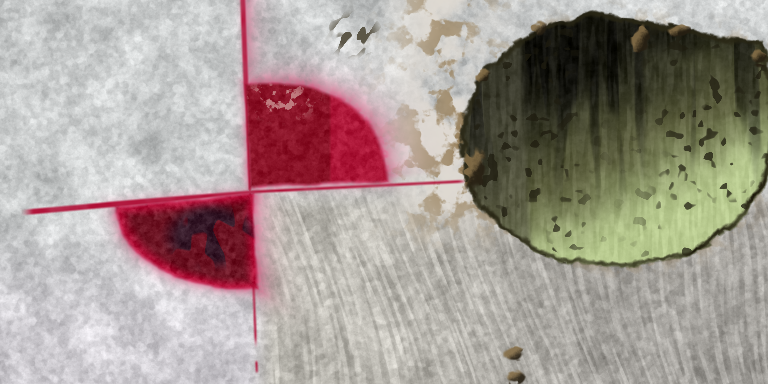
Reproduce this texture procedurally as a Shadertoy shader.

```glsl
// Weathered concrete with a sprayed crimson quadrant target beside a round drain hole.

vec3 hash3(vec2 c) {
    vec3 h = fract(vec3(c.xyx) * vec3(0.1031, 0.1030, 0.0973));
    h += dot(h, h.yxz + 33.33);
    return fract((h.xxy + h.yzz) * h.zyx);
}

// Smooth cellular noise: random cell values blended by distance
float cells(vec2 p) {
    vec2 base = floor(p), f = fract(p);
    float sum = 0.0, weight = 0.0;
    for (int j = -1; j <= 1; j++)
    for (int i = -1; i <= 1; i++) {
        vec2 o = vec2(i, j);
        vec3 h = hash3(base + o + 57.0);
        vec2 d = o + h.xy - f;
        float w = exp(-7.0 * dot(d, d));
        sum += w * h.z;
        weight += w;
    }
    return sum / weight;
}

float layers(vec2 p) {
    float total = 0.0, amp = 0.5;
    for (int i = 0; i < 4; i++) {
        total += amp * cells(p);
        p = mat2(1.6, 1.2, -1.2, 1.6) * p + 7.3;
        amp *= 0.55;
    }
    return total;
}

float superLength(vec2 v, float n) {
    v = abs(v) + 1e-4;
    return pow(pow(v.x, n) + pow(v.y, n), 1.0 / n);
}

float fill(float d, float soft) { return 1.0 - smoothstep(-soft, soft, d); }

vec3 concrete(vec2 p, float rough, float grain, float holeDist) {
    vec3 col = mix(vec3(0.76, 0.77, 0.77), vec3(0.79, 0.78, 0.80), smoothstep(0.5, 0.1, p.y));
    float slab = smoothstep(0.64, 0.72, p.x) * smoothstep(0.54, 0.44, p.y);
    col = mix(col, mix(vec3(0.73, 0.72, 0.69), vec3(0.63, 0.62, 0.60), smoothstep(0.9, 1.7, p.x)), slab);
    col += (rough - 0.46) * 0.28 * (1.0 - 0.6 * slab) + (grain - 0.46) * 0.22;
    // Trowel strokes, bending gently
    vec2 s = vec2(p.x + 0.25 * p.y + 0.03 * sin(p.y * 7.0 + p.x * 4.0), p.y);
    col += (cells(s * vec2(110.0, 9.0)) - 0.5) * 0.16 * slab;
    // Chalky crust with ochre stains next to the hole
    float crust = exp(-pow((p.x - 1.16) / 0.13, 2.0)) * smoothstep(0.32, 0.5, p.y);
    col = mix(col, vec3(0.87, 0.85, 0.82), crust * smoothstep(0.25, 0.6, rough));
    float stain = smoothstep(0.52, 0.68, layers(p * 21.0 + 4.0));
    col = mix(col, vec3(0.60, 0.51, 0.37), stain * (crust * 0.75 + 0.4 * exp(-abs(holeDist) * 50.0)));
    // Flaked marks
    float flake = fill(length((p - vec2(0.92, 0.91)) / vec2(0.09, 0.07)) - 0.7, 0.3);
    col = mix(col, vec3(0.36, 0.34, 0.28), flake * smoothstep(0.61, 0.72, cells(vec2(p.x - p.y * 0.6, p.y) * vec2(60.0, 38.0))));
    return col;
}

vec3 holeInside(vec2 p, vec2 q, float rough, float grain) {
    float light = q.x * 0.33 - q.y * 0.6 + (rough - 0.46) * 0.18;
    vec3 col = mix(vec3(0.09, 0.09, 0.06), vec3(0.37, 0.38, 0.25), smoothstep(-0.45, 0.12, light));
    col = mix(col, vec3(0.72, 0.79, 0.56), smoothstep(0.03, 0.50, light));
    // Worn left wall and vertical drips
    float wall = fill(p.x - 1.365 - 0.05 * (0.7 - p.y), 0.012);
    col = mix(col, vec3(0.33, 0.33, 0.26), wall * 0.6);
    float drip = smoothstep(0.58, 0.82, cells(p * vec2(38.0, 3.0)));
    col *= 1.0 - 0.45 * drip * smoothstep(-0.7, 0.4, q.y);
    col += (cells(p * vec2(120.0, 18.0)) - 0.5) * 0.09 + (grain - 0.46) * 0.08;
    float specks = smoothstep(0.80, 0.90, cells(p * 55.0));
    return mix(col, vec3(0.12, 0.11, 0.06), specks * 0.75 * smoothstep(-0.1, 0.5, abs(q.x)));
}

vec3 sprayPaint(vec3 col, vec2 p, float rough, float grain) {
    // Coordinates along the slightly tilted cross
    float axisX = 0.651 + (0.5 - p.y) * 0.038;
    float axisY = 0.5 + (p.x - 0.651) * (p.x > 0.651 ? 0.05 : 0.09);
    vec2 q = vec2(p.x - axisX, p.y - axisY);
    float wobble = (rough - 0.46) * 0.014;
    float upper = max((superLength(q / vec2(0.357, 0.28), 2.5) - 1.0) * 0.3, max(-q.x, 0.012 - q.y)) + wobble;
    float lower = max((superLength(q / vec2(0.352, 0.25), 2.0) - 1.0) * 0.28, max(q.x - 0.008, q.y + 0.006)) + wobble;

    // Overspray
    float open = smoothstep(-0.02, 0.02, q.x);
    float haze = exp(-max(upper, 0.0) * mix(100.0, 36.0, open * smoothstep(0.0, 0.03, q.y)));
    haze = max(haze, exp(-max(lower, 0.0) * mix(85.0, 38.0, open)));
    float top = smoothstep(0.2, 0.3, q.y);
    haze = max(haze, top * 0.75 * exp(-abs(q.x - 0.004) * mix(130.0, 40.0, open)));
    col = mix(col, vec3(0.82, 0.20, 0.40), haze * (0.65 + 0.5 * (grain - 0.46)));

    // Cross strokes
    float reach = smoothstep(0.05, 0.09, p.x) * smoothstep(1.22, 1.19, p.x);
    float across = fill(abs(q.y) - mix(0.007, 0.0035, smoothstep(0.3, 0.7, p.x)), 0.004) * reach;
    float tail = smoothstep(0.09, 0.13, p.y) + fill(abs(p.y - 0.045) - 0.014, 0.006);
    float down = fill(abs(q.x) - mix(0.003, 0.006, top), 0.004) * min(tail, 1.0);
    col = mix(col, vec3(0.69, 0.07, 0.22), max(across, down) * (0.55 + 0.6 * rough));

    // Painted quadrants, brighter at the rim
    vec3 red = mix(vec3(0.53, 0.06, 0.14), vec3(0.67, 0.08, 0.21), smoothstep(0.855, 0.865, p.x));
    red += (grain - 0.46) * 0.18;
    float scratch = smoothstep(0.58, 0.70, layers(p * 48.0)) * fill(length((p - vec2(0.73, 0.74)) / vec2(0.11, 0.06)) - 0.8, 0.4);
    red = mix(red, vec3(0.80, 0.58, 0.58), scratch * 0.8);
    col = mix(col, red, fill(upper, 0.007));
    vec3 wine = mix(vec3(0.42, 0.07, 0.13), vec3(0.70, 0.05, 0.21), smoothstep(-0.035, 0.0, lower));
    float ink = smoothstep(0.50, 0.64, cells(p * vec2(30.0, 15.0) + 2.0)) * fill(length((p - vec2(0.55, 0.385)) / vec2(0.13, 0.09)) - 0.85, 0.25);
    wine = mix(wine, vec3(0.15, 0.10, 0.16), ink * 0.8) + (grain - 0.46) * 0.22;
    return mix(col, wine, fill(lower, 0.007));
}

void mainImage(out vec4 fragColor, in vec2 fragCoord) {
    vec2 p = fragCoord / iResolution.y;
    float rough = layers(p * 9.0), grain = layers(p * 65.0);
    vec2 q = (p - vec2(1.607, 0.635)) / vec2(0.412, 0.333);
    float hole = (superLength(q, q.x > 0.0 && q.y > 0.0 ? 4.0 : 2.0) - 1.0) * 0.35;
    hole = max(hole, dot(p - vec2(1.536, 0.974), vec2(0.193, 0.981))) + (layers(p * 18.0) - 0.46) * 0.03;

    vec3 col = sprayPaint(concrete(p, rough, grain, hole), p, rough, grain);
    col = mix(col, holeInside(p, q, rough, grain), fill(hole, 0.004));
    // Broken dark rim
    col = mix(col, vec3(0.16, 0.15, 0.08), fill(abs(hole + 0.005) - 0.006, 0.005) * (0.4 + rough * 0.8));

    // Loose rubble: centre and radii
    vec4 rubble[8] = vec4[8](
        vec4(1.237, 0.565, 0.026, 0.05), vec4(1.341, 0.077, 0.024, 0.016),
        vec4(1.341, 0.017, 0.024, 0.016), vec4(1.405, 0.925, 0.02, 0.017),
        vec4(1.67, 0.9, 0.022, 0.035), vec4(1.77, 0.92, 0.03, 0.014),
        vec4(1.975, 0.85, 0.025, 0.02), vec4(1.26, 0.8, 0.016, 0.016));
    for (int i = 0; i < 8; i++) {
        vec2 r = (p - rubble[i].xy) / rubble[i].zw;
        float d = length(r) - 1.0 + (cells(p * 60.0) - 0.5) * 0.9;
        vec3 stone = mix(vec3(0.15, 0.12, 0.07), vec3(0.52, 0.43, 0.28), smoothstep(-0.7, 0.7, r.y - r.x + grain - 0.5));
        col = mix(col, stone, fill(d, 0.2) * 0.9);
    }
    fragColor = vec4(clamp(col, 0.0, 1.0), 1.0);
}
```
